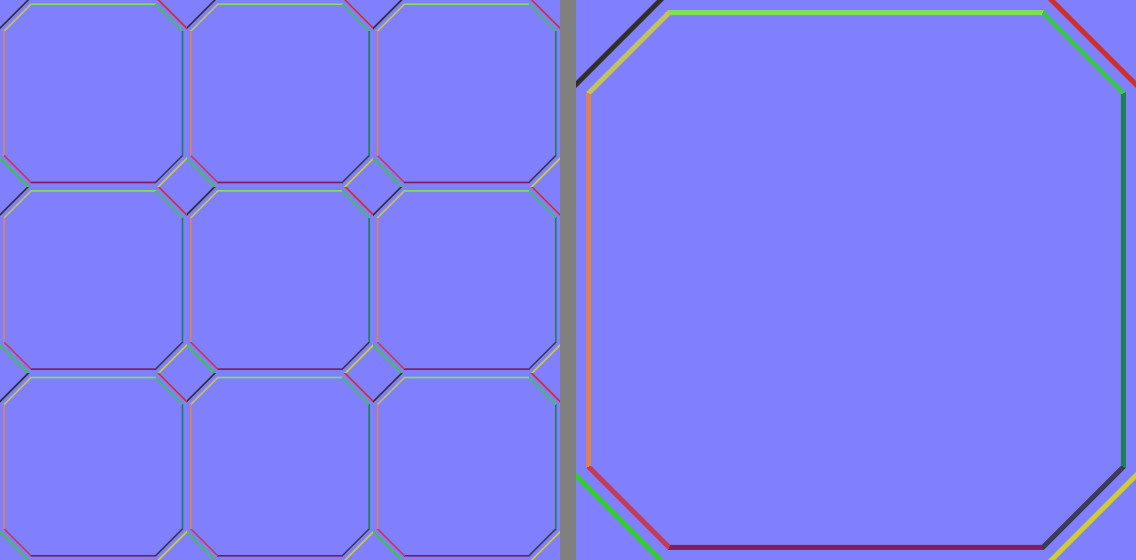
Left, the full canvas; right, a detail of the centre.
A WebGL 1 fragment shader for this texture map:

```glsl
precision highp float;
// Tangent-space normal map of chamfered square tiles with diamond insets, three by three.

uniform vec2 u_resolution;

const float REPEATS = 3.0;
const float DIAGONAL = 0.70710678;
const vec3 FLAT_NORMAL = vec3(0.5, 0.5, 1.0);

// Signed distance along the nearest side of a diamond; xy = outward normal, z = distance
vec3 diamondSide(vec2 p, float radius) {
  vec2 normal = DIAGONAL * vec2(p.x < 0.0 ? -1.0 : 1.0, p.y < 0.0 ? -1.0 : 1.0);
  return vec3(normal, dot(p, normal) - radius * DIAGONAL);
}

// Same layout for the straight sides of a square
vec3 squareSide(vec2 p, float halfSize) {
  vec2 a = abs(p);
  vec2 normal = a.x > a.y ? vec2(sign(p.x), 0.0) : vec2(0.0, sign(p.y));
  return vec3(normal, max(a.x, a.y) - halfSize);
}

// A square whose corners are cut by a diamond
vec3 octagonSide(vec2 p, float halfSize, float cutRadius) {
  vec3 straight = squareSide(p, halfSize);
  vec3 chamfer = diamondSide(p, cutRadius);
  return straight.z > chamfer.z ? straight : chamfer;
}

// Encodes a bevel leaning along the side normal, with red mirrored
vec3 bevelColor(vec2 normal, float slope, float height) {
  return vec3(0.5 - slope * normal.x, 0.5 + slope * normal.y, height);
}

// Box-filtered coverage of a line centred on distance zero
float lineCoverage(float dist, float width, float pixel) {
  float low = max(dist - 0.5 * pixel, -0.5 * width);
  float high = min(dist + 0.5 * pixel, 0.5 * width);
  return clamp((high - low) / pixel, 0.0, 1.0);
}

void main() {
  float canvas = min(u_resolution.x, u_resolution.y);
  vec2 grid = gl_FragCoord.xy / canvas * REPEATS;
  float pixel = REPEATS / canvas;

  // Tiles sit at cell centres, diamonds at cell corners
  vec2 tilePoint = fract(grid) - 0.5;
  vec2 cornerPoint = fract(grid + 0.5) - 0.5;

  vec3 tile = octagonSide(tilePoint, 0.4775, 0.811);
  vec3 inset = diamondSide(cornerPoint, 0.151);

  vec3 color = FLAT_NORMAL;
  color = mix(color, bevelColor(tile.xy, 0.38, 0.33),
              lineCoverage(tile.z, 0.009, pixel));
  color = mix(color, bevelColor(inset.xy, 0.44, 0.16),
              lineCoverage(inset.z, 0.009, pixel));

  gl_FragColor = vec4(color, 1.0);
}
```
